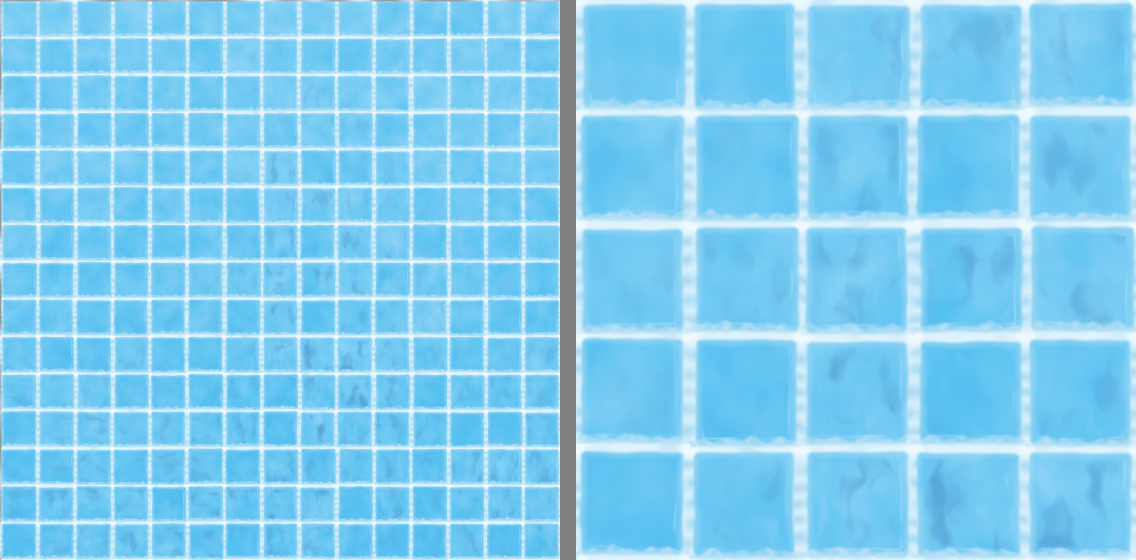
Left, the full canvas; right, a detail of the centre.
Give the GLSL for this texture, as a WebGL 2 fragment shader.

```glsl
#version 300 es
precision highp float;

#define TILES 15.0
#define JOINT 0.062
#define CORNER 0.045
#define JITTER 0.016
#define EDGE_SOFT 0.020
#define RIM_WIDTH 0.080
#define BEADS 6.0
#define SMUDGE 0.85
#define TONE_SPREAD 0.45
#define FRINGE 0.075
#define BORDER 0.0028
#define WARP 0.016

uniform vec2 u_resolution;
out vec4 fragColor;

const vec3 DEEP = vec3(0.365, 0.765, 0.945);
const vec3 LIGHT = vec3(0.54, 0.825, 0.96);
const vec3 SHADE = vec3(0.33, 0.63, 0.84);
const vec3 RIM = vec3(0.64, 0.855, 0.965);
const vec3 MESH = vec3(0.68, 0.86, 0.955);
const vec3 GROUT = vec3(0.87, 0.95, 0.985);
const vec3 KNOT = vec3(0.95, 0.985, 1.0);
const vec3 BACKING = vec3(0.53, 0.58, 0.60);

vec2 hash2(vec2 p) {
  vec3 q = fract(p.xyx * vec3(0.1031, 0.1030, 0.0973));
  q += dot(q, q.yzx + 33.33);
  return fract((q.xx + q.yz) * q.zy);
}

float cornerSlope(vec2 cell, vec2 offset) {
  return dot(hash2(cell) * 2.0 - 1.0, offset);
}

// Gradient noise, roughly -0.7 to 0.7
float noise(vec2 p) {
  vec2 i = floor(p), f = fract(p);
  vec2 w = f * f * f * (f * (f * 6.0 - 15.0) + 10.0);
  vec2 e = vec2(1.0, 0.0);
  float low = mix(cornerSlope(i, f), cornerSlope(i + e.xy, f - e.xy), w.x);
  float high = mix(cornerSlope(i + e.yx, f - e.yx), cornerSlope(i + e.xx, f - e.xx), w.x);
  return mix(low, high, w.y);
}

float fbm(vec2 p) {
  float sum = 0.0, gain = 1.0;
  for (int i = 0; i < 3; i++) {
    sum += gain * noise(p);
    p = p * 2.03 + 17.3;
    gain *= 0.45;
  }
  return sum;
}

float roundedBox(vec2 p, vec2 halfSize, float radius) {
  vec2 q = abs(p) - halfSize + radius;
  return length(max(q, 0.0)) + min(max(q.x, q.y), 0.0) - radius;
}

// Reflections are denser low down and along the central columns
float smudgeZone(vec2 uv) {
  float low = smoothstep(0.72, 0.05, uv.y);
  float centre = exp(-pow((uv.x - 0.56) / 0.13, 2.0)) * smoothstep(1.0, 0.6, uv.y);
  return clamp(0.08 + 0.65 * low + 0.65 * centre, 0.0, 1.0);
}

vec3 glass(vec2 uv, vec2 p, vec2 local, vec2 id, float dist) {
  vec2 rnd = hash2(id + 41.0);
  vec2 seed = rnd * 60.0 + id * 3.7;

  // Tone of each tile, with cloudy glass inside
  float tone = 0.08 + 0.52 * uv.y + TONE_SPREAD * (rnd.x - 0.5);
  tone += 0.7 * fbm(local * 1.7 + seed) + 0.3 * noise(p * 0.4);
  vec3 color = mix(DEEP, LIGHT, clamp(tone, -0.15, 1.15));

  // Soft dark reflections: mostly upright, flatter at the lower left
  float lying = step(rnd.y, 0.9 * smoothstep(0.6, 0.1, uv.x + 0.5 * uv.y));
  vec2 stretch = mix(vec2(3.2, 1.7), vec2(1.7, 3.2), lying);
  vec2 bend = 0.12 * vec2(noise(local * 5.0 + seed), noise(local * 5.0 - seed));
  float streak = fbm((local + bend) * stretch + seed + 9.0);
  float inside = smoothstep(-0.01, -0.13, dist);
  float strength = smudgeZone(uv) * (0.3 + 0.8 * rnd.x) * inside;
  color = mix(color, SHADE, SMUDGE * strength * smoothstep(-0.05, 0.55, streak));
  color = mix(color, RIM, 0.4 * strength * smoothstep(0.12, 0.55, -streak));

  // Paler bevel, with a broken glint along the right and lower sides
  float bevel = smoothstep(-RIM_WIDTH, 0.0, dist + 0.03 * noise(p * 5.0));
  color = mix(color, RIM, 0.55 * bevel);
  float side = max(smoothstep(0.30, 0.40, local.x), smoothstep(-0.30, -0.40, local.y));
  float glint = smoothstep(0.022, 0.0, abs(dist + 0.065 + 0.015 * noise(p * 2.5)));
  return mix(color, RIM, 0.6 * glint * side * smoothstep(-0.15, 0.25, noise(p * 3.0 + 8.0)));
}

vec3 joint(vec2 p, vec2 local) {
  // Mesh beads in upright joints
  float upright = smoothstep(0.40, 0.45, abs(local.x)) * smoothstep(0.48, 0.42, abs(local.y));
  float gaps = 0.5 + 0.5 * cos(6.2832 * (p.y * BEADS + 0.8 * noise(p * 2.0)));
  float bead = gaps * smoothstep(-0.5, 0.2, noise(p * vec2(9.0, 3.0)));
  // Thin places break up the level lines
  float thin = (1.0 - upright) * smoothstep(0.0, 0.45, noise(p * vec2(3.0, 1.0) + 4.0));
  float mesh = upright * (0.2 + 0.8 * bead) + 0.5 * thin;
  // White knots at the crossings
  float knot = smoothstep(0.13, 0.03, length(0.5 - abs(local)));
  return mix(mix(GROUT, MESH, clamp(mesh, 0.0, 1.0)), KNOT, 0.8 * knot);
}

void main() {
  vec2 uv = gl_FragCoord.xy / u_resolution;
  vec2 p = uv * TILES;
  // Rows and columns wander a little
  p += WARP * vec2(noise(p.yx * vec2(0.5, 0.9)) - 1.0, noise(p * vec2(0.5, 0.9) + 30.0));
  vec2 id = floor(p), local = fract(p) - 0.5;
  float pixel = TILES / min(u_resolution.x, u_resolution.y);

  // Slightly uneven, hand-set tiles
  vec2 shift = (hash2(id + 3.0) - 0.5) * 2.0 * JITTER;
  vec2 halfSize = vec2(0.490, 0.5) - 0.5 * JOINT - 0.014 * hash2(id + 7.0);
  float dist = roundedBox(local - shift, halfSize, CORNER) + 0.02 * noise(p * 4.0);
  float soft = max(EDGE_SOFT, 0.7 * pixel);
  float cover = smoothstep(soft, -soft, dist);
  vec3 color = mix(joint(p, local), glass(uv, p, local, id, dist), cover);

  // Frayed fibres creep over the foot of each tile, leaving the top line crisp
  float reach = FRINGE * (0.7 + 1.2 * noise(p * vec2(8.0, 2.0)));
  float foot = local.y + halfSize.y - shift.y;
  float fray = smoothstep(reach + soft, reach - soft, foot) * smoothstep(-0.035, 0.0, foot);
  float strands = 0.45 + 0.6 * noise(p * vec2(13.0, 9.0));
  color = mix(color, mix(MESH, GROUT, 0.25), clamp(fray * strands * 1.4, 0.0, 0.9));

  // Backing shows in places along the left and top edges
  float edge = min(uv.x, 1.0 - uv.y) + 0.0012 * noise(p * 2.0);
  float worn = smoothstep(-0.25, 0.15, noise(p * 0.8 + 5.0));
  float fade = pixel / TILES;
  color = mix(color, BACKING, 0.9 * worn * smoothstep(BORDER + fade, BORDER - fade, edge));

  fragColor = vec4(color, 1.0);
}
```
